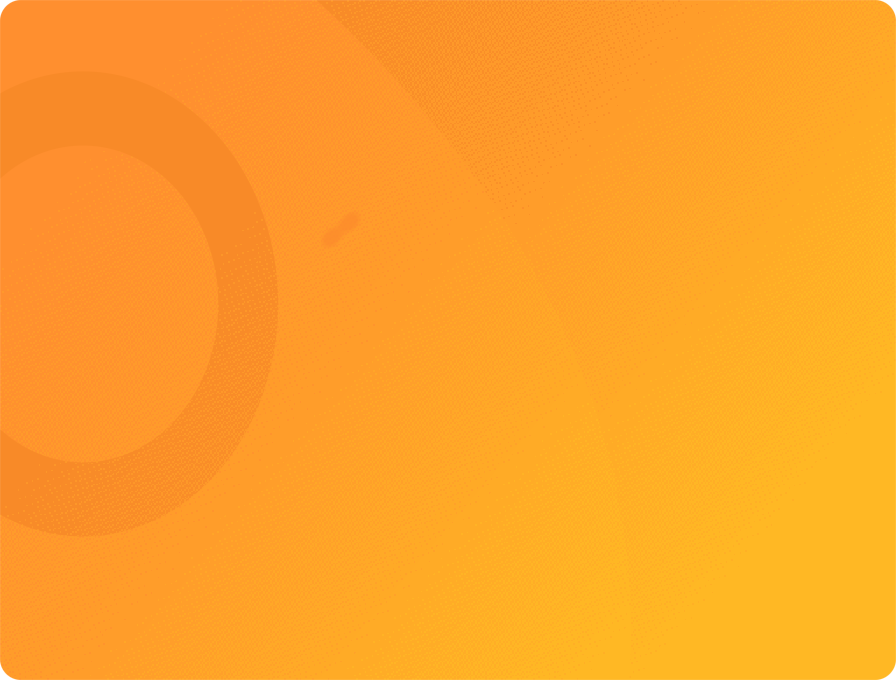
Reproduce this background procedurally as a WebGL 2 fragment shader.

```glsl
#version 300 es
precision highp float;
// Warm diagonal gradient card with a broad curved panel, an elliptical ring and stippled shading.

#define RING_CENTER vec2(0.122, 0.553)
#define RING_OUTER vec2(0.287, 0.342)
#define RING_INNER vec2(0.199, 0.233)
#define PANEL_CENTER vec2(-1.993, 0.072)
#define PANEL_RADII vec2(2.921, 1.718)
#define SMUDGE_CENTER vec2(0.501, 0.662)
#define CORNER_RADIUS 0.031
#define RAMP_DIRECTION vec2(1.08, 0.92)
#define PANEL_LEAD 0.09
#define RING_DELAY 0.33
#define STIPPLE_CELLS 388.0
#define STIPPLE_STRENGTH 0.6

uniform vec2 u_resolution;
out vec4 outColor;

const vec3 DEEP = vec3(0.972, 0.540, 0.155);
const vec3 CORAL = vec3(1.0, 0.560, 0.184);
const vec3 ORANGE = vec3(1.0, 0.616, 0.165);
const vec3 AMBER = vec3(1.0, 0.670, 0.150);
const vec3 GOLD = vec3(1.0, 0.722, 0.142);

// Approximate signed distance to an ellipse, negative inside.
float ellipseDistance(vec2 p, vec2 radii) {
  float k = length(p / radii);
  float slope = length(p / (radii * radii));
  return k * (k - 1.0) / max(slope, 1e-4);
}

float roundedBoxDistance(vec2 p, vec2 halfSize, float radius) {
  vec2 q = abs(p) - halfSize + radius;
  return length(max(q, 0.0)) + min(max(q.x, q.y), 0.0) - radius;
}

// Anti-aliased coverage of a distance field.
float cover(float d, float pixel) {
  return 1.0 - smoothstep(-0.75 * pixel, 0.75 * pixel, d);
}

// Evenly spread per-cell threshold in 0 .. 1.
float threshold(vec2 cell) {
  return fract(52.983 * fract(dot(cell, vec2(0.0671, 0.00584))));
}

// Four-tone ramp; the level is partly snapped to whole tones by the threshold.
vec3 ramp(vec3 start, float t, float dither) {
  float level = clamp((t - 0.35) / 0.7, 0.0, 1.0) + clamp((t - 1.05) / 0.4, 0.0, 2.0);
  level = mix(level, min(floor(level + dither), 3.0), STIPPLE_STRENGTH);
  vec3 c = mix(start, ORANGE, clamp(level, 0.0, 1.0));
  c = mix(c, AMBER, clamp(level - 1.0, 0.0, 1.0));
  return mix(c, GOLD, clamp(level - 2.0, 0.0, 1.0));
}

void main() {
  float pixel = 1.0 / u_resolution.y;
  vec2 size = vec2(u_resolution.x * pixel, 1.0);
  vec2 p = gl_FragCoord.xy * pixel;

  // Diagonal position, growing toward the lower right
  float t = dot(vec2(p.x, 1.0 - p.y), RAMP_DIRECTION);
  float dither = threshold(floor(p * STIPPLE_CELLS));

  // Backdrop and curved panel
  float panel = cover(ellipseDistance(p - PANEL_CENTER, PANEL_RADII), pixel);
  vec3 color = mix(ramp(DEEP, t - PANEL_LEAD, dither), ramp(CORAL, t, dither), panel);

  // Ring, with its ramp delayed so that it stays dark
  vec2 q = p - RING_CENTER;
  float ring = cover(ellipseDistance(q, RING_OUTER), pixel)
             * (1.0 - cover(ellipseDistance(q, RING_INNER), pixel));
  color = mix(color, ramp(DEEP, t - RING_DELAY, dither), ring);

  // Faint pair of slanted smudges
  float smudge = 0.0;
  for (int i = 0; i < 2; i++) {
    float side = float(i) * 2.0 - 1.0;
    vec2 s = p - SMUDGE_CENTER - side * vec2(0.014, 0.012);
    s = vec2(s.x + s.y, s.y - s.x) * 0.707;
    smudge += exp(-dot(s * s, vec2(3000.0, 6000.0)));
  }
  color = mix(color, vec3(0.99, 0.545, 0.17), 0.75 * smoothstep(0.2, 0.8, smudge));

  // Rounded card corners on white
  float card = cover(roundedBoxDistance(p - 0.5 * size, 0.5 * size, CORNER_RADIUS), pixel);
  outColor = vec4(mix(vec3(1.0), color, card), 1.0);
}
```
